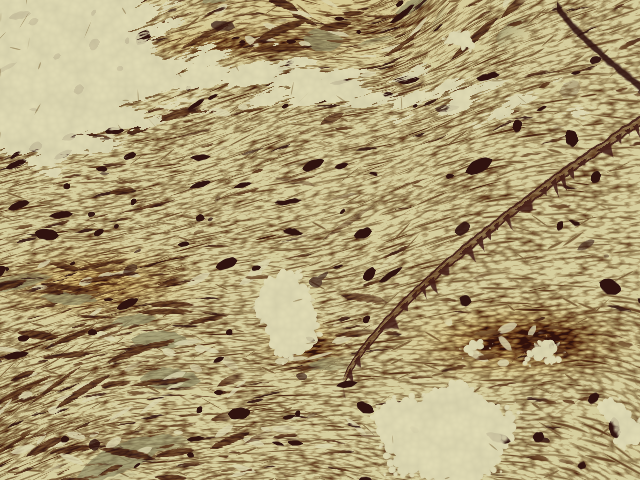
A Shadertoy shader for this texture:

```glsl
// Pale fibre, tan, olive, brown, rust, opaque
const vec3 TONES[6] = vec3[6](vec3(0.84, 0.81, 0.62), vec3(0.71, 0.64, 0.45),
  vec3(0.58, 0.50, 0.33), vec3(0.47, 0.34, 0.20), vec3(0.35, 0.19, 0.09), vec3(0.19, 0.07, 0.06));
const vec3 QUARTZ = vec3(0.86, 0.84, 0.69);
const vec3 CHLORITE = vec3(0.56, 0.54, 0.39);
// Quartz grains: centre, radii
const vec4 GRAINS[6] = vec4[6](vec4(0.6, 0.34, 0.07, 0.083), vec4(0.93, 0.09, 0.145, 0.105),
  vec4(1.3, 0.12, 0.045, 0.04), vec4(1.13, 0.26, 0.034, 0.025),
  vec4(1.0, 0.27, 0.024, 0.018), vec4(0.96, 0.91, 0.035, 0.018));

vec2 hash2(vec2 p) {
  vec3 h = fract(p.xyx * vec3(0.1031, 0.1030, 0.0973));
  h += dot(h, h.yzx + 33.33);
  return fract((h.xx + h.yz) * h.zy);
}

// Distance to the nearest jittered cell point
float cells(vec2 p) {
  float nearest = 4.0;
  for (int n = 0; n < 9; n++) {
    vec2 c = floor(p) + vec2(n % 3 - 1, n / 3 - 1);
    nearest = min(nearest, length(c + hash2(c) - p));
  }
  return nearest;
}

// Scattered tapered flakes; shape holds half length and half width
float flakes(vec2 p, vec2 size, vec2 shape, float spread, float chance, float seed) {
  float cover = 0.0, blur = 0.6 / iResolution.y;
  for (int n = 0; n < 9; n++) {
    vec2 c = floor(p / size) + vec2(n % 3 - 1, n / 3 - 1);
    vec2 r = hash2(c + seed), k = hash2(c + seed + 57.0);
    float a = (k.x - 0.5) * spread;
    vec2 d = mat2(cos(a), -sin(a), sin(a), cos(a)) * (p - (c + r) * size);
    vec2 s = shape * (0.4 + 0.8 * vec2(k.y, r.x));
    float edge = s.y * (1.0 - pow(abs(d.x) / s.x, 3.0)) - abs(d.y);
    float present = smoothstep(0.0, 0.08, chance - fract(k.x * 7.0 + r.y));
    cover = max(cover, smoothstep(-blur, blur, edge) * present);
  }
  return cover;
}

float glow(vec2 p, float x, float y, float rx, float ry) {
  p = (p - vec2(x, y)) / vec2(rx, ry);
  return exp(-dot(p, p));
}

float blob(vec2 p, vec4 g) {
  return (1.0 - length((p - g.xy) / g.zw)) * min(g.z, g.w);
}

// Height across the folded foliation
float foliation(vec2 p) {
  float bend = p.x * (0.3 - 0.22 * p.x * (1.0 - p.y));
  bend += 0.016 * sin(5.0 * p.x + 4.0 * p.y) + 0.005 * sin(13.0 * p.x - 9.0 * p.y);
  return p.y - bend + 0.12 * glow(p, 0.78, 1.02, 0.17, 0.2);
}

vec3 ramp(float t) {
  t = clamp(t, 0.0, 1.0) * 5.0;
  int i = min(int(t), 4);
  return mix(TONES[i], TONES[i + 1], t - float(i));
}

// Signed height above a curve running from a to b
float crackSide(vec2 p, vec2 a, vec2 b, float bow) {
  float t = max((p.x - a.x) / (b.x - a.x), 0.0);
  return (p.y - mix(a.y, b.y, pow(t, bow))) * 0.78;
}

float stroke(float d, float width) {
  return 1.0 - smoothstep(width * 0.5, width * 1.3, abs(d));
}

void mainImage(out vec4 fragColor, in vec2 fragCoord) {
  vec2 p = fragCoord / iResolution.y;
  vec2 q = vec2(p.x, foliation(p));
  float coarse = cells(q * vec2(9, 28));
  float patches = cells(q * vec2(5, 13) + 4.0);
  float ragged = 0.5 * cells(p * 19.0) + 0.5 * cells(p * 61.0);

  // Mineral zones
  float messy = glow(p, 0.15, 0.15, 0.45, 0.26);
  float fold = glow(p, 0.66, 0.98, 0.3, 0.11);
  float stain = glow(p, 0.2, 0.41, 0.14, 0.05) + 1.2 * glow(p, 1.08, 0.29, 0.15, 0.055)
    + glow(p, 0.64, 0.28, 0.06, 0.035) + 0.6 * glow(p, 0.48, 0.91, 0.17, 0.025);
  float mica = min(messy + stain + fold + 0.7 * glow(p, 0.3, 0.75, 0.2, 0.05), 1.0);

  // Fibrous matrix
  float fine = 0.4 * cells(q * vec2(32, 160)) + 0.4 * cells(q * vec2(55, 230) + 9.0) + 0.2 * coarse;
  float tone = 0.15 + (fine - 0.45) * 1.75 + 0.6 * (mica + 0.2) * (patches - 0.42);
  tone += stain * 0.85 * (0.95 - coarse);
  float hair = flakes(q, vec2(0.07, 0.011), vec2(0.045, 0.0016), 0.2, 0.5, 3.0);
  float crossed = flakes(q, vec2(0.04, 0.022), vec2(0.022, 0.0018), 1.2, 0.25 + 0.5 * mica, 21.0);
  tone = max(tone, max(hair * (0.3 + 0.7 * coarse), crossed * 0.55));
  vec3 color = ramp(tone);
  color *= mix(vec3(1), vec3(1.02, 0.93, 0.76), min(stain + 0.3 * fold, 1.0));

  // Green plates and pale laths
  float plates = flakes(q + 0.01 * ragged, vec2(0.14, 0.07), vec2(0.08, 0.026), 0.8, 0.6 * max(messy, fold), 43.0);
  color = mix(color, CHLORITE * (1.15 - 0.35 * fine), plates * 0.75);
  float laths = flakes(q, vec2(0.06, 0.03), vec2(0.026, 0.007), 1.5, 0.02 + 0.5 * mica, 65.0);
  color = mix(color, QUARTZ, laths * 0.8);

  // Brown mica flakes, frayed along the cleavage
  vec2 frayed = q + vec2(0, 0.008 * (fine - 0.45));
  float slivers = flakes(frayed, vec2(0.06, 0.021), vec2(0.027, 0.0028), 0.35, 0.24 + 0.4 * mica, 87.0);
  float books = flakes(frayed, vec2(0.1, 0.045), vec2(0.055, 0.008), 0.8, 0.06 + 0.65 * mica, 99.0);
  color = mix(color, ramp(0.52 + 0.75 * coarse), slivers * 0.9);
  color = mix(color, ramp(0.55 + 0.65 * fine), books * 0.92);

  // Clear quartz with ragged rims
  float clear = max(blob(p, vec4(0.02, 0.88, 0.33, 0.22)),
    blob(p + vec2(0, 0.08 * (p.x - 0.5)), vec4(0.48, 0.835, 0.42, 0.035)));
  clear += 0.09 * (0.45 - coarse) + 0.07 * (0.45 - fine);
  vec2 wavy = p + 0.012 * sin(p.yx * vec2(37, 41) + p * vec2(11, -17));
  for (int i = 0; i < 6; i++)
    clear = max(clear, blob(wavy, GRAINS[i]) + 0.04 * (0.42 - ragged));
  float specks = flakes(p, vec2(0.045), vec2(0.014, 0.0013), 5.0, 0.3, 123.0);
  vec3 quartz = mix(QUARTZ * (1.03 - 0.08 * ragged), TONES[2], specks * 0.7);
  color = mix(color, quartz, smoothstep(-0.001, 0.003, clear));

  // Feathered fractures
  float side = crackSide(p, vec2(0.715, 0.2), vec2(1.333, 0.748), 0.75) + 0.006 * (ragged - 0.42);
  float along = 0.85 * smoothstep(0.712, 0.722, p.x);
  float phase = fract((p.x + side * 0.5) * 38.0 + 0.5 * sin(p.x * 43.0));
  float reach = 0.32 * (1.0 + side / (0.024 + 0.012 * sin(p.x * 71.0)));
  float barbs = smoothstep(-0.06, 0.06, reach - abs(phase - 0.5)) * step(side, 0.0);
  color = mix(color, ramp(0.4 + 0.5 * fine), along * stroke(side, 0.009));
  color = mix(color, TONES[5] * 1.3, along * max(barbs, stroke(abs(side) - 0.007, 0.002)));
  float upper = crackSide(p, vec2(1.16, 0.99), vec2(1.333, 0.82), 0.8);
  color = mix(color, TONES[5], 0.9 * step(1.16, p.x) * stroke(upper, 0.011 - 0.008 * ragged));

  // Opaque grains
  vec2 rough = q + 0.006 * (ragged - 0.42);
  float ore = max(flakes(rough, vec2(0.1, 0.08), vec2(0.024, 0.0105), 0.7, 0.4, 141.0),
    flakes(rough, vec2(0.07, 0.06), vec2(0.011, 0.006), 1.0, 0.25, 163.0));
  color = mix(color, TONES[5], ore * (1.0 - 0.9 * smoothstep(0.0, 0.02, clear)));
  fragColor = vec4(color, 1);
}
```
